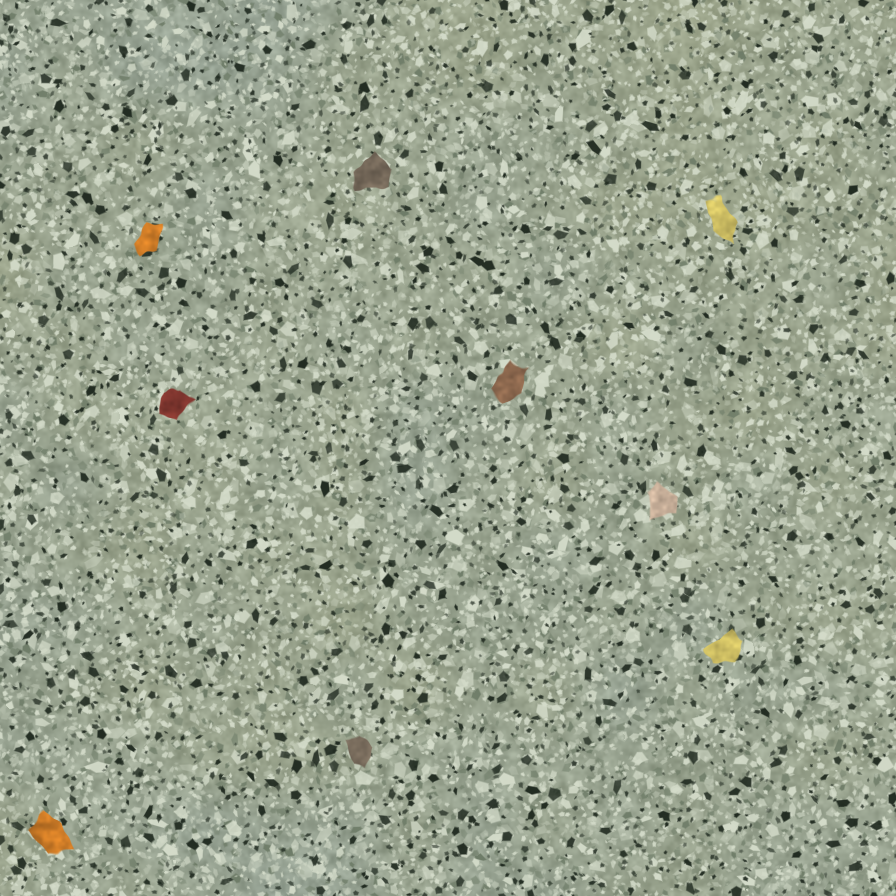
Give the GLSL for this texture, as a Shadertoy shader.

```glsl
// Sage green terrazzo: pale and dark stone chips with a few coloured fragments.

const vec3 GROUND = vec3(0.598, 0.638, 0.555);
const vec3 OLIVE_TINT = vec3(0.012, 0.004, -0.022);
const vec3 SHADE_CHIP = vec3(0.43, 0.485, 0.405);
const vec3 PALE_CHIP = vec3(0.83, 0.86, 0.79);
const vec3 DARK_CHIP = vec3(0.13, 0.17, 0.13);
const float EDGE_SOFTNESS = 0.0012;
const float GRAIN_CONTRAST = 0.22;
const float FRAGMENT_SIZE = 0.021;
const int FRAGMENT_COUNT = 9;
const vec3 FRAGMENT_COLOURS[6] = vec3[6](
    vec3(0.80, 0.48, 0.15), vec3(0.47, 0.42, 0.36), vec3(0.79, 0.73, 0.38),
    vec3(0.52, 0.22, 0.19), vec3(0.54, 0.40, 0.30), vec3(0.82, 0.72, 0.63));

// Integer hash: three random values in 0..1 per cell and seed
vec3 hash3(vec2 cell, int seed) {
    uvec3 v = uvec3(ivec3(ivec2(cell), seed)) * 1664525u + 1013904223u;
    v.x += v.y * v.z; v.y += v.z * v.x; v.z += v.x * v.y;
    v ^= v >> 16u;
    v.x += v.y * v.z; v.y += v.z * v.x; v.z += v.x * v.y;
    return vec3(v >> 8u) / 16777216.0;
}

float valueNoise(vec2 p, int seed) {
    vec2 cell = floor(p), f = fract(p);
    f = f * f * (3.0 - 2.0 * f);
    float low = mix(hash3(cell, seed).x, hash3(cell + vec2(1, 0), seed).x, f.x);
    float high = mix(hash3(cell + vec2(0, 1), seed).x, hash3(cell + vec2(1, 1), seed).x, f.x);
    return mix(low, high, f.y);
}

// Signed distance to an irregular five-sided stone of about the given radius
float stoneDistance(vec2 p, float radius, vec2 cell, int seed) {
    vec3 shape = hash3(cell, seed);
    float turn = 6.2832 * shape.x;
    float stretch = mix(0.72, 1.0, shape.y);
    p = mat2(cos(turn), sin(turn), -sin(turn), cos(turn)) * p;
    p *= vec2(stretch, 1.0 / stretch);
    float d = -radius;
    for (int i = 0; i < 5; i++) {
        vec3 side = hash3(cell, seed + 1 + i);
        float angle = 1.2566 * (float(i) + 0.5 * side.x);
        d = max(d, dot(p, vec2(cos(angle), sin(angle))) - radius * mix(0.6, 1.0, side.y));
    }
    return d;
}

// One scatter of stones: x = coverage, y = random tone of the covering stone
vec2 chipLayer(vec2 uv, float count, float size, float density, float soft, int seed) {
    vec2 p = uv * count, home = floor(p), result = vec2(0);
    for (int y = -1; y <= 1; y++)
    for (int x = -1; x <= 1; x++) {
        vec2 cell = home + vec2(x, y);
        vec3 place = hash3(cell, seed);
        vec3 look = hash3(cell, seed + 1);
        vec2 offset = p - cell - place.xy;
        if (place.z > density || length(offset) > 2.2 * size) continue;
        float radius = size * mix(0.4, 1.0, look.x);
        float d = stoneDistance(offset, radius, cell, seed + 2);
        float cover = 1.0 - smoothstep(-soft * count, soft * count, d);
        if (cover > result.x) result = vec2(cover, look.y);
    }
    return result;
}

// Lays stones over a colour; the tone varies how strongly each one shows
vec3 layChips(vec3 base, vec3 chip, vec2 layer, float faintest) {
    return mix(base, chip, layer.x * mix(faintest, 1.0, layer.y));
}

void mainImage(out vec4 fragColor, in vec2 fragCoord) {
    vec2 uv = fragCoord / iResolution.y;
    float soft = max(EDGE_SOFTNESS, 0.7 / iResolution.y);

    // Mottled cement ground with a slow drift between olive and cool green
    float grain = 0.4 * valueNoise(uv * 75.0, 1) + 0.35 * valueNoise(uv * 140.0, 2)
                + 0.25 * valueNoise(uv * 240.0, 3) - 0.5;
    float drift = valueNoise(uv * 4.0, 4) + 0.5 * valueNoise(uv * 13.0, 5) - 0.75;
    vec3 colour = GROUND + GRAIN_CONTRAST * grain + 1.6 * OLIVE_TINT * drift;

    // Muted, pale and dark stones, from the back to the front
    colour = layChips(colour, SHADE_CHIP, chipLayer(uv, 62.0, 0.36, 0.55, soft, 100), 0.35);
    colour = layChips(colour, PALE_CHIP, chipLayer(uv, 130.0, 0.40, 0.50, soft, 200), 0.25);
    colour = layChips(colour, PALE_CHIP, chipLayer(uv, 75.0, 0.42, 0.58, soft, 300), 0.25);
    colour = layChips(colour, PALE_CHIP, chipLayer(uv, 43.0, 0.42, 0.42, soft, 400), 0.30);
    colour = layChips(colour, DARK_CHIP, chipLayer(uv, 85.0, 0.27, 0.42, soft, 500), 0.50);
    colour = layChips(colour, DARK_CHIP, chipLayer(uv, 45.0, 0.31, 0.32, soft, 600), 0.75);

    // Sparse coloured fragments, one in each cell of a jittered 3 by 3 grid
    float ragged = 0.005 * (valueNoise(uv * 110.0, 6) - 0.5);
    for (int i = 0; i < FRAGMENT_COUNT; i++) {
        vec2 cell = vec2(i % 3, i / 3);
        vec3 random = hash3(cell, 700);
        vec2 centre = (cell + 0.12 + 0.76 * random.xy) / 3.0;
        float radius = FRAGMENT_SIZE * mix(0.75, 1.1, random.z);
        float d = stoneDistance(uv - centre, radius, cell, 710) + ragged;
        vec3 stone = FRAGMENT_COLOURS[i % 6] * (1.0 + 0.5 * grain);
        colour = mix(colour, stone, 1.0 - smoothstep(-soft, soft, d));
    }

    fragColor = vec4(clamp(colour, 0.0, 1.0), 1.0);
}
```
